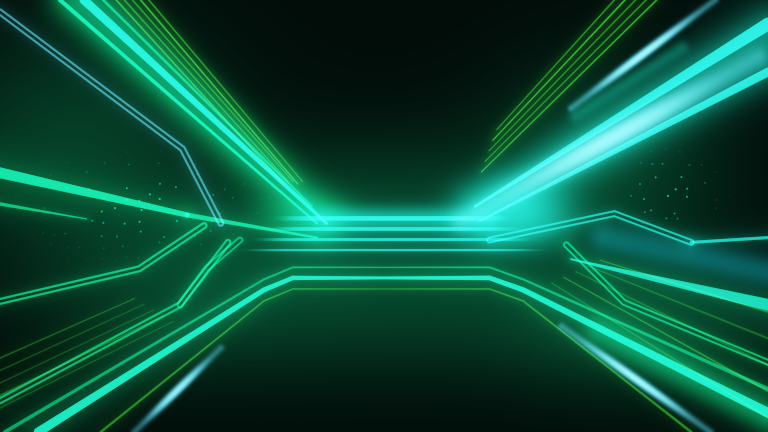
Reproduce this background procedurally as a WebGL 1 fragment shader.

```glsl
precision highp float;
uniform vec2 u_resolution;

float hash(vec2 p) {
  vec3 q = fract(p.xyx * vec3(0.1031, 0.103, 0.0973));
  q += dot(q, q.yzx + 33.33);
  return fract((q.x + q.y) * q.z);
}

float along(vec2 p, vec2 a, vec2 b) {
  return clamp(dot(p - a, b - a) / dot(b - a, b - a), 0.0, 1.0);
}

float segment(vec2 p, vec2 a, vec2 b) {
  return length(p - mix(a, b, along(p, a, b)));
}

// Crisp core with a narrow halo
float neon(float d, float w) {
  float aa = 6.5 / u_resolution.y;
  return 1.2 - 1.2 * smoothstep(w - aa, w + aa, d) + 0.22 * exp(-d / (w * 3.0 + 0.04));
}

float beam(vec2 p, vec2 a, vec2 b, float wa, float wb) {
  return neon(segment(p, a, b), mix(wa, wb, along(p, a, b)));
}

// Twin tracks on either side of a bent path
float bend(vec2 p, vec2 a, vec2 b, vec2 c, float w) {
  float d = min(segment(p, a, b), segment(p, b, c));
  return neon(abs(d - 0.05), w * 0.6);
}

float haze(vec2 p, vec2 a, vec2 b, float w) {
  float d = segment(p, a, b) / w;
  return exp(-d * d);
}

// Soft line that is brightest halfway along
float streak(vec2 p, vec2 a, vec2 b, float w) {
  float s = sin(3.1416 * along(p, a, b));
  return (0.2 + s * s * s) * haze(p, a, b, w);
}

float blob(vec2 p, vec2 c, vec2 r) {
  vec2 q = (p - c) / r;
  return exp(-dot(q, q));
}

// Level bar whose ends turn down towards the viewer
float frame(vec2 p, vec2 l, vec2 r, float y, float w) {
  vec2 a = vec2(5.5, y - 0.25), b = vec2(6.1, y);
  vec2 c = vec2(10.2, y), e = vec2(10.9, y - 0.25);
  float d = min(segment(p, l, a), segment(p, a, b));
  d = min(d, min(segment(p, b, c), min(segment(p, c, e), segment(p, e, r))));
  return neon(d, w * mix(0.5, 1.9, abs(p.x - 8.0) / 8.0));
}

void main() {
  vec2 p = gl_FragCoord.xy / u_resolution * vec2(16, 9);
  vec3 green = vec3(0.05, 1.5, 0.7), cyan = vec3(0.15, 2.2, 1.8);
  vec3 lime = vec3(0.2, 0.9, 0.15), ice = vec3(0.6, 1.7, 2);
  vec3 murk = vec3(0.012, 0.23, 0.13);

  // Dark room with murky green light
  vec3 col = vec3(0.007, 0.05, 0.038);
  col += murk * 0.9 * blob(p, vec2(1.6, 6.2), vec2(2.8, 2.2));
  col += murk * 0.7 * blob(p, vec2(3.6, 3), vec2(3, 1.7));
  col += murk * 0.75 * blob(p, vec2(8.2, 2.6), vec2(4.8, 1.5));
  col += murk * blob(p, vec2(8, 4.5), vec2(4.5, 1.6));
  col += murk * blob(p, vec2(13.2, 2.3), vec2(2.6, 1.4));
  col += murk * 0.9 * blob(p, vec2(12.6, 5.8), vec2(2.2, 1.8));

  // Upper left rays
  col += green * 0.35 * haze(p, vec2(1.7, 9), vec2(6.7, 4.4), 0.5);
  col += green * beam(p, vec2(1.25, 9), vec2(6.6, 4.35), 0.04, 0.02);
  col += mix(green, cyan, 0.6) * 0.9 * beam(p, vec2(1.75, 9), vec2(6.8, 4.35), 0.09, 0.03);
  col += green * 0.6 * beam(p, vec2(2.15, 9), vec2(6.5, 4.7), 0.025, 0.02);
  col += ice * 0.35 * bend(p, vec2(0, 8.75), vec2(3.8, 5.9), vec2(4.6, 4.35), 0.035);

  // Upper right rays
  col += cyan * 0.25 * haze(p, vec2(10, 4.6), vec2(16, 8.1), 0.55);
  col += cyan * 0.75 * beam(p, vec2(9.9, 4.7), vec2(16, 8.5), 0.025, 0.13);
  col += cyan * 0.7 * beam(p, vec2(10, 4.4), vec2(16, 7.5), 0.02, 0.09);
  col += ice * 1.3 * streak(p, vec2(9.6, 4.4), vec2(15.8, 7.8), 0.2);
  col += ice * 1.5 * streak(p, vec2(11.9, 6.75), vec2(14.9, 9), 0.07);
  col += cyan * 0.14 * haze(p, vec2(12, 6.6), vec2(14.2, 8), 0.14);

  // Fine parallel threads
  for (int i = 0; i < 5; i++) {
    float k = float(i);
    float r = hash(vec2(k, 7));
    vec3 thread = lime * (0.4 + 0.6 * r);
    col += thread * beam(p, vec2(3.1 - 0.17 * k, 9), vec2(6.3 - 0.1 * k, 5.25 - 0.1 * r), 0.016, 0.01);
    col += thread * beam(p, vec2(12.8 + 0.22 * k, 9), vec2(10.35 - 0.08 * k, 6.3 - 0.22 * k), 0.016, 0.01);
    col += thread * 0.4 * beam(p, vec2(0, 0.5 + 0.26 * k), vec2(3.6 - 0.2 * k, 2.3 + 0.12 * k), 0.015, 0.01);
    col += thread * 0.5 * beam(p, vec2(11.5 + 0.25 * k, 3.1 + 0.12 * k), vec2(16, 0.3 + 0.55 * k), 0.01, 0.02);
  }

  // Left circuit paths
  col += green * beam(p, vec2(0, 5.4), vec2(3.9, 4.52), 0.11, 0.05);
  col += green * 0.8 * beam(p, vec2(3.9, 4.52), vec2(6.6, 4.05), 0.05, 0.02);
  col += green * 0.6 * beam(p, vec2(0, 4.75), vec2(1.8, 4.44), 0.035, 0.01);
  col += green * 0.6 * bend(p, vec2(0, 2.72), vec2(2.9, 3.4), vec2(4.25, 4.3), 0.035);
  col += green * 0.55 * bend(p, vec2(0, 0.65), vec2(3.75, 2.65), vec2(4.75, 3.95), 0.035);
  col += green * 0.45 * bend(p, vec2(3.75, 2.65), vec2(4.3, 3.4), vec2(5, 4), 0.03);

  // Right circuit paths
  col += cyan * 0.45 * bend(p, vec2(10.2, 4), vec2(12.8, 4.55), vec2(14.4, 3.95), 0.03);
  col += cyan * 0.5 * beam(p, vec2(14.4, 3.95), vec2(16, 4.05), 0.03, 0.03);
  col += mix(green, cyan, 0.5) * 0.7 * beam(p, vec2(11.9, 3.6), vec2(16, 2.65), 0.015, 0.12);
  col += green * 0.55 * bend(p, vec2(11.8, 3.9), vec2(13, 2.7), vec2(16, 1.45), 0.03);
  col += vec3(0.02, 0.3, 0.36) * haze(p, vec2(12.6, 4.05), vec2(16, 3.35), 0.3);

  // Level bars in the centre, fading at both ends
  col += cyan * 0.3 * haze(p, vec2(6.8, 4.45), vec2(10.2, 4.45), 0.22);
  for (int i = 0; i < 4; i++) {
    float k = float(i);
    float ends = exp(-pow(abs(p.x - 8.2) / (2.1 + 0.2 * k), 8.0));
    col += cyan * (0.65 - 0.06 * k) * ends * neon(abs(p.y - 4.45 + 0.22 * k), 0.045 - 0.008 * k);
  }

  // Front frames and the streaks beside them
  col += green * 0.45 * frame(p, vec2(0.1, 0), vec2(16, 0.9), 3.43, 0.02);
  col += mix(green, cyan, 0.25) * frame(p, vec2(0.8, 0), vec2(16, 0.4), 3.21, 0.052);
  col += lime * 0.55 * frame(p, vec2(2.1, 0), vec2(14.4, 0), 2.98, 0.016);
  col += green * 0.3 * haze(p, vec2(12.5, 2.1), vec2(16, 0.3), 0.3);
  col += ice * 1.2 * streak(p, vec2(2.8, 0), vec2(4.6, 1.75), 0.07);
  col += ice * 1.4 * streak(p, vec2(11.7, 2.2), vec2(14.8, 0), 0.07);

  // Flares where the rays meet
  col += cyan * 0.65 * blob(p, vec2(10.8, 4.55), vec2(0.95, 0.6));
  col += green * 0.35 * blob(p, vec2(6.3, 4.5), vec2(0.9, 0.45));

  // Drifting sparks
  vec2 cell = floor(p * 4.0);
  vec2 jitter = 0.2 + 0.6 * vec2(hash(cell), hash(cell + 31.0));
  float spark = step(0.6, hash(cell + 73.0)) * (1.0 - smoothstep(0.03, 0.13, length(fract(p * 4.0) - jitter)));
  float zone = blob(p, vec2(3, 4.7), vec2(1.6, 0.7)) + blob(p, vec2(13.9, 5), vec2(0.7, 0.6));
  col += cyan * 0.5 * spark * zone;

  gl_FragColor = vec4(1.0 - exp(-col), 1);
}
```
